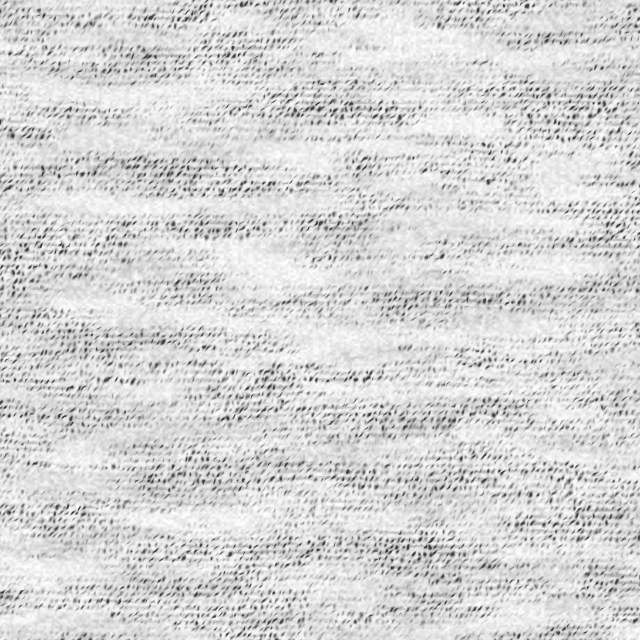
This texture is drawn by a three.js fragment shader. Its source:

```glsl
// Pale melange jersey: rows of small soft slanted stitches on a light ground.
// Noise stretched along the rows sets how dark the yarn runs in each stitch;
// fibre noise frays the stitches and gives the ground a fine grain.

varying vec2 vUv;

const vec2  STITCHES     = vec2(114.0, 90.0);  // columns and rows across the canvas
const vec2  STITCH_SIZE  = vec2(0.35, 0.41);   // half size, in cells
const vec2  JITTER       = vec2(0.50, 0.42);   // scatter, in cells
const vec2  SLANT_RANGE  = vec2(0.1, 1.2);     // lean to the right, in cells
const vec2  CLUSTER_FREQ = vec2(8.0, 34.0);    // broad dark patches
const vec2  STREAK_FREQ  = vec2(16.0, 84.0);   // dark runs within single rows
const vec2  HAZE_FREQ    = vec2(9.0, 36.0);
const vec2  FRAY_FREQ    = vec2(190.0, 170.0);
const vec2  GRAIN_FREQ   = vec2(230.0, 250.0);
const vec2  FRAY         = vec2(0.36, 0.26);   // ragged edges, in cells
const float SOFTNESS     = 1.6;                // lower blurs the stitches more
const float ROW_WAVE     = 0.012;
const float HAZE_DEPTH   = 0.09;
const float GRAIN_DEPTH  = 0.11;
const float THREAD_INK   = 0.34;
const vec3  GROUND       = vec3(0.95);
const vec3  DARK_YARN    = vec3(0.25);

float hash(vec2 p) {
  return fract(sin(dot(p, vec2(127.1, 311.7))) * 43758.5453);
}

float noise(vec2 p) {
  vec2 i = floor(p);
  vec2 f = fract(p);
  f = f * f * (3.0 - 2.0 * f);
  return mix(mix(hash(i), hash(i + vec2(1.0, 0.0)), f.x),
             mix(hash(i + vec2(0.0, 1.0)), hash(i + vec2(1.0, 1.0)), f.x), f.y);
}

// Share of dark fibre in the yarn at a point of the cloth, 0 to 1
float yarnDarkness(vec2 p) {
  float cluster = noise(p * CLUSTER_FREQ + 13.0);
  float streak = noise(p * STREAK_FREQ + 41.0);
  return smoothstep(0.2, 0.82, 0.5 * cluster + 0.5 * streak);
}

// Soft ink of one slanted stitch; q is the offset from its centre, in cells
float stitchShape(vec2 q, vec2 id) {
  float slant = mix(SLANT_RANGE.x, SLANT_RANGE.y, hash(id + 5.3));
  float size = mix(0.75, 1.2, hash(id + 9.1));
  q.x -= slant * q.y;
  q /= STITCH_SIZE * size;
  return exp(-SOFTNESS * dot(q, q));
}

// Stitches that reach this point, laid over one another
float stitchInk(vec2 p) {
  vec2 fray = vec2(noise(p * FRAY_FREQ), noise(p * FRAY_FREQ + 57.0)) - 0.5;
  vec2 grid = p * STITCHES + FRAY * fray;
  float light = 1.0;
  for (int j = -1; j <= 1; j++) {
    float row = floor(grid.y) + float(j);
    float shift = hash(vec2(row, 3.7));
    float column = floor(grid.x + shift);
    for (int i = -1; i <= 1; i++) {
      vec2 id = vec2(column + float(i), row);
      vec2 scatter = vec2(hash(id + 1.7), hash(id + 2.9)) - 0.5;
      vec2 centre = id + 0.5 - vec2(shift, 0.0) + JITTER * scatter;
      float strength = yarnDarkness(centre / STITCHES) * mix(0.35, 1.5, hash(id + 7.7));
      light *= 1.0 - min(strength * stitchShape(grid - centre, id), 1.0);
    }
  }
  return 1.0 - light;
}

void main() {
  // Rows wander slightly up and down
  vec2 p = vUv;
  p.y += ROW_WAVE * (noise(vUv * vec2(6.0, 11.0)) - 0.5);

  // Ground: fibre grain, and a haze broken into specks by it
  float grain = noise(p * GRAIN_FREQ);
  float speck = noise(p * GRAIN_FREQ * 0.6 + 23.0);
  float haze = smoothstep(0.3, 0.8, noise(p * HAZE_FREQ + 71.0));
  vec3 colour = GROUND - HAZE_DEPTH * haze * (0.1 + 1.2 * speck) + GRAIN_DEPTH * (grain - 0.5);

  // Broken thread that links the stitches of a row
  float across = abs(fract(p.y * STITCHES.y) - 0.5);
  float broken = smoothstep(0.35, 0.8, noise(p * vec2(50.0, STITCHES.y) + 91.0));
  float thread = THREAD_INK * broken * yarnDarkness(p) * (1.0 - smoothstep(0.05, 0.4, across));

  float ink = clamp(max(stitchInk(p), thread), 0.0, 1.0);
  gl_FragColor = vec4(mix(colour, DARK_YARN, ink), 1.0);
}
```
